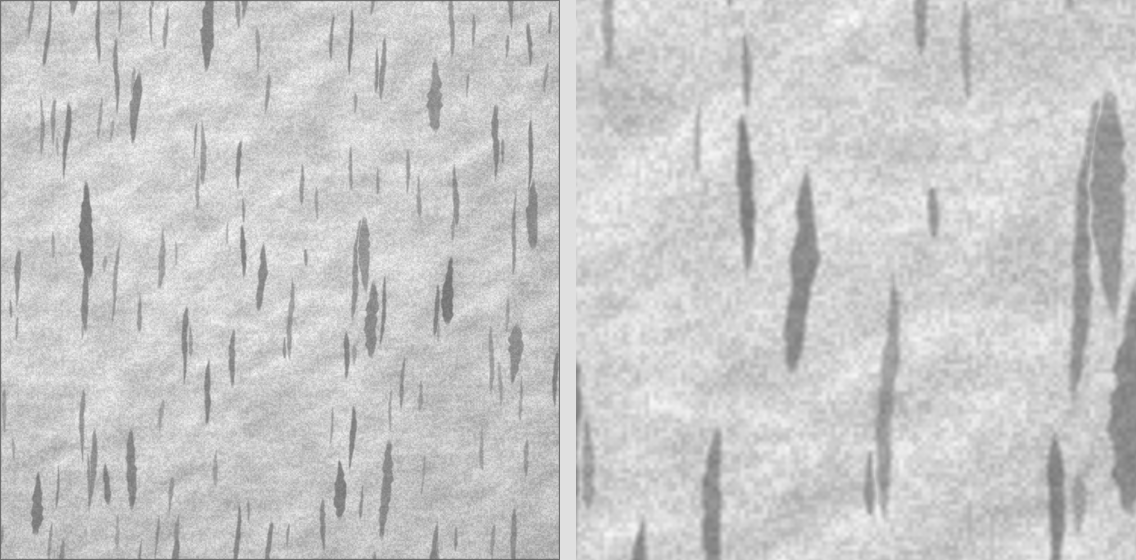
Left: the whole. Right: its middle third, enlarged.
A WebGL 1 fragment shader for this texture:

```glsl
precision highp float;
// Pale grey mottled paper with scattered dark upright flecks.
// Flecks are ragged spindles jittered in three grids of rising size;
// the paper is slanted cloud noise, fine grain and a soft light falloff.
uniform vec2 u_resolution;

float hash(vec2 p) {
  vec3 q = fract(p.xyx * vec3(0.1031, 0.1030, 0.0973));
  q += dot(q, q.yzx + 33.33);
  return fract((q.x + q.y) * q.z);
}

float noise(vec2 p) {
  vec2 i = floor(p), f = fract(p);
  f = f * f * (3.0 - 2.0 * f);
  return mix(mix(hash(i), hash(i + vec2(1.0, 0.0)), f.x),
             mix(hash(i + vec2(0.0, 1.0)), hash(i + vec2(1.0, 1.0)), f.x), f.y);
}

float fbm(vec2 p) {
  float sum = 0.0, amp = 0.53;
  for (int i = 0; i < 4; i++) {
    sum += amp * noise(p);
    p = p * 2.03 + 17.3;
    amp *= 0.5;
  }
  return sum;
}

// Coverage of one leaning spindle; size holds half width and half length.
float spindle(vec2 p, vec2 size, float lean, float skew, float seed) {
  float t = p.y / size.y;
  float bend = 0.0015 * sin(p.y * 45.0 + seed * 6.28);
  float x = p.x - lean * p.y - bend;
  float s = t + skew * (1.0 - t * t);
  float halfWidth = size.x * pow(max(1.0 - s * s, 0.0), 0.8);
  float ragged = noise(vec2(seed * 91.0 + sign(x) * 5.0, p.y * 110.0 + 40.0));
  halfWidth *= 0.7 + 0.6 * ragged;
  float body = 1.0 - smoothstep(-0.0022, 0.0026, abs(x) - halfWidth);
  return body * (1.0 - smoothstep(0.78, 1.02, abs(t)));
}

// Darkest fleck over the neighbouring cells of one jittered grid.
float flecks(vec2 p, vec2 grid, vec2 minSize, vec2 maxSize, float chance, float seed) {
  vec2 cell = floor(p * grid);
  float dark = 0.0;
  for (int j = -1; j <= 1; j++) {
    for (int i = -1; i <= 1; i++) {
      vec2 id = cell + vec2(float(i), float(j));
      vec2 key = id + seed;
      float present = step(hash(key + 3.7), chance);
      vec2 centre = (id + vec2(hash(key + 11.1), hash(key + 23.9))) / grid;
      vec2 size = mix(minSize, maxSize, vec2(hash(key + 31.3), hash(key + 47.7)));
      float lean = mix(-0.03, 0.10, hash(key + 59.2));
      float skew = mix(-0.35, 0.35, hash(key + 67.4));
      float ink = mix(0.65, 1.0, hash(key + 71.8));
      float shape = spindle(p - centre, size, lean, skew, hash(key + 83.6));
      dark = max(dark, present * ink * shape);
    }
  }
  return dark;
}

void main() {
  vec2 p = gl_FragCoord.xy / u_resolution;

  // Paper: falloff from the upper left, slanted clouds, faint level fibres.
  vec2 fromLight = p - vec2(0.38, 0.70);
  float paper = 0.825 - 0.13 * dot(fromLight, fromLight);
  vec2 slanted = mat2(0.91, -0.42, 0.42, 0.91) * p;
  paper += 0.21 * (fbm(slanted * vec2(17.0, 36.0) + 50.0) - 0.5);
  paper += 0.04 * (noise(p * vec2(18.0, 130.0) + 90.0) - 0.5);

  // Flecks: faint slivers, common streaks and a few broad blades.
  float slivers = flecks(p, vec2(14.0, 9.0), vec2(0.002, 0.016),
                         vec2(0.0038, 0.045), 0.52, 100.0);
  float streaks = flecks(p, vec2(11.0, 6.0), vec2(0.0032, 0.04),
                         vec2(0.0058, 0.08), 0.68, 200.0);
  float blades = flecks(p, vec2(6.0, 4.0), vec2(0.007, 0.055),
                        vec2(0.012, 0.1), 0.55, 300.0);
  float dark = max(slivers * 0.72, max(streaks * 0.88, blades));
  float grey = mix(paper, 0.46, dark * 0.95);

  // Grain over everything, then a thin dark rim.
  float grain = 0.12 * (noise(p * 370.0) - 0.5) + 0.07 * (noise(p * 190.0 + 70.0) - 0.5);
  grey += grain * (1.0 - 0.45 * dark);
  vec2 edge = min(p, 1.0 - p);
  float rim = 1.0 - smoothstep(0.0005, 0.0035, min(edge.x, edge.y));
  grey = mix(grey, 0.36, 0.85 * rim);
  gl_FragColor = vec4(vec3(grey), 1.0);
}
```
